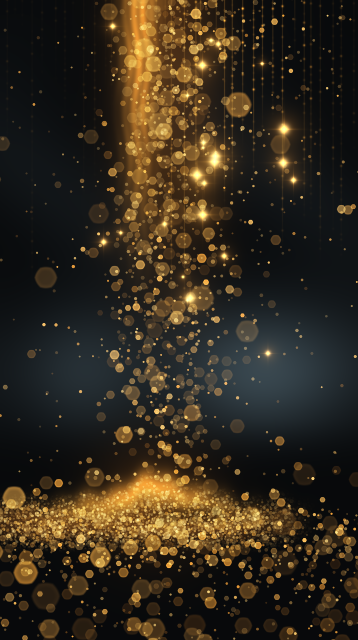
Write a WebGL 2 fragment shader that draws this background.

```glsl
#version 300 es
precision highp float;
// Golden glitter falling through blue haze onto a glowing mound.
// Cellular scatter draws rounded hexagonal bokeh, sparks and grains, weighted
// by density masks; threads, flares and soft light are layered by screening.

uniform vec2 u_resolution;
out vec4 fragColor;

const vec3 NIGHT = vec3(0.03, 0.036, 0.042);
const vec3 HAZE = vec3(0.19, 0.24, 0.265);
const vec3 BRONZE = vec3(0.74, 0.39, 0.09);
const vec3 GOLD = vec3(1.0, 0.64, 0.18);
const vec3 CREAM = vec3(1.0, 0.87, 0.52);
const float COLUMN_X = 0.258;     // centre of the falling stream
const float MOUND_X = 0.245;      // peak of the glitter heap
const float THREAD_GAP = 0.0155;  // spacing of hanging threads
const int FLARES = 8;
const int GLINTS = 16;

vec3 hash(vec2 q) {
  vec3 a = fract(q.xyx * vec3(0.1031, 0.1030, 0.0973));
  a += dot(a, a.yxz + 33.33);
  return fract((a.xxy + a.yzz) * a.zyx);
}

float bell(float x, float centre, float width) {
  float t = (x - centre) / width;
  return exp(-t * t);
}

vec3 screen(vec3 a, vec3 b) {
  return 1.0 - (1.0 - a) * (1.0 - clamp(b, 0.0, 1.0));
}

// Weights: falling column, whole floor, bright floor band, open air.
float density(vec2 c, vec4 weights) {
  float column = bell(c.x, COLUMN_X, 0.07) * smoothstep(0.19, 0.26, c.y) * mix(0.6, 1.1, c.y);
  float ground = smoothstep(0.3, 0.16, c.y);
  float band = bell(c.y, 0.157, 0.045) * mix(0.4, 1.0, bell(c.x, MOUND_X, 0.25));
  float air = 0.3 + bell(c.x, 0.35, 0.11) * smoothstep(0.3, 0.8, c.y);
  return dot(weights, vec4(column, ground, band, air));
}

float hexDistance(vec2 v) {
  v = abs(v);
  return max(v.y, dot(v, vec2(0.866, 0.5)));
}

// Scattered discs; radii in canvas heights, heat shifts bronze toward cream.
vec3 discs(vec2 p, float cell, vec2 radii, vec4 weights, float strength, float heat, float seed) {
  float pixel = 1.0 / u_resolution.y;
  vec3 light = vec3(0.0);
  for (int j = -1; j <= 1; j++) {
    for (int i = -1; i <= 1; i++) {
      vec2 id = floor(p / cell) + vec2(i, j);
      vec3 place = hash(id + seed);
      vec3 look = hash(id + seed + 71.7);
      vec2 centre = (id + 0.5 + 0.9 * (place.xy - 0.5)) * cell;
      float radius = mix(radii.x, radii.y, look.x * look.x);
      vec2 v = p - centre;
      float d = mix(length(v), hexDistance(v), 0.4);
      float edge = max(0.7 * pixel, radius * 0.12);
      float fill = smoothstep(radius + edge, radius - edge, d);
      float rim = 0.78 + 0.22 * smoothstep(0.55, 0.95, d / radius);
      float shine = mix(0.25, 1.0, look.y * look.y) * strength;
      vec3 tint = mix(mix(BRONZE, GOLD, look.y), CREAM, heat * look.z);
      float present = step(place.z, density(centre, weights));
      light = screen(light, tint * fill * rim * shine * present);
    }
  }
  return light;
}

vec3 threads(vec2 p) {
  float id = floor(p.x / THREAD_GAP);
  vec3 h = hash(vec2(id, 9.0));
  float d = abs(p.x - (id + 0.2 + 0.6 * h.x) * THREAD_GAP);
  float hang = smoothstep(0.0, 0.15, p.y - mix(0.5, 0.95, h.y));
  float place = 0.1 + 0.9 * bell(p.x, 0.36, 0.12);
  float gap = mix(0.009, 0.02, h.z);
  float row = floor(p.y / gap);
  vec3 k = hash(vec2(id, row + 31.0));
  float bead = length(vec2(d, p.y - (row + 0.25 + 0.5 * k.x) * gap));
  float glow = 0.2 * bell(d, 0.0, 0.001) + 1.1 * k.y * k.y * bell(bead, 0.0, 0.0019);
  return GOLD * glow * hang * place;
}

vec3 flare(vec2 v, float size) {
  float core = bell(length(v), 0.0, 0.0065 * size);
  float halo = 0.6 * exp(-length(v) / (0.012 * size));
  vec2 a = abs(v) / size;
  float rays = exp(-a.x / 0.009 - a.y / 0.0011) + exp(-a.y / 0.010 - a.x / 0.0011);
  return CREAM * core + GOLD * 0.7 * rays + mix(BRONZE, GOLD, 0.4) * halo;
}

void main() {
  vec2 p = gl_FragCoord.xy / u_resolution.y;

  // Night backdrop with two lobes of blue haze.
  float lobes = bell(p.x, 0.41, 0.13) + 0.5 * bell(p.x, 0.13, 0.09);
  float haze = bell(p.y, 0.42, 0.1) * (0.2 + 0.8 * lobes);
  haze += 0.2 * bell(p.y, 0.72, 0.2) * (0.6 + 0.4 * sin(p.x * 17.0 + 2.0 * sin(p.y * 9.0)));
  vec3 color = NIGHT + HAZE * haze * smoothstep(0.23, 0.35, p.y);

  // Streaked beam and warm halo of the stream.
  float streaks = 0.85 + 0.15 * sin(p.x * 420.0 + 2.0 * sin(p.y * 40.0));
  float beam = bell(p.x, 0.217, 0.024) * smoothstep(0.5, 0.98, p.y) * streaks;
  float halo = bell(p.x, COLUMN_X, 0.075) * smoothstep(0.35, 0.95, p.y);
  color = screen(color, GOLD * 0.78 * beam + BRONZE * 0.35 * halo);

  // Out-of-focus discs, large to small.
  color = screen(color, discs(p, 0.058, vec2(0.011, 0.021), vec4(0.4, 0.8, 0.0, 0.22), 0.65, 0.3, 3.0));
  color = screen(color, discs(p, 0.027, vec2(0.006, 0.013), vec4(1.0, 0.35, 0.5, 0.06), 0.68, 0.3, 17.0));
  color = screen(color, discs(p, 0.019, vec2(0.004, 0.008), vec4(0.8, 0.1, 1.0, 0.03), 0.95, 0.5, 41.0));
  color = screen(color, threads(p));

  // Heap of glitter: uneven warm body, glowing crest and fine grains.
  float ripple = 0.004 * sin(p.x * 61.0) + 0.003 * sin(p.x * 143.0 + 1.0);
  float crest = 0.202 + ripple + 0.034 * bell(p.x, MOUND_X, 0.075);
  float extent = smoothstep(0.5, 0.34, p.x) * smoothstep(-0.1, 0.08, p.x);
  float body = smoothstep(crest + 0.016, crest - 0.012, p.y) * smoothstep(0.145, 0.18, p.y);
  color = screen(color, BRONZE * 0.42 * body * extent);
  float glow = bell(p.y, crest + 0.002, 0.022) * bell(p.x, 0.225, 0.12);
  color = screen(color, GOLD * 0.8 * glow + BRONZE * 0.25 * bell(length(p - vec2(0.24, 0.22)), 0.0, 0.09));
  color *= 1.0 - 0.45 * bell(p.x, 0.3, 0.075) * bell(p.y, 0.196, 0.014);
  float grainArea = extent * smoothstep(crest + 0.028, crest, p.y) * smoothstep(0.135, 0.172, p.y);
  vec4 everywhere = vec4(0.0, 1.2, 0.0, 0.0);
  color = screen(color, grainArea * discs(p, 0.0075, vec2(0.0015, 0.0036), everywhere, 1.1, 0.7, 29.0));
  color = screen(color, grainArea * discs(p, 0.0048, vec2(0.001, 0.0022), everywhere, 1.2, 0.9, 83.0));

  // Sharp sparks in the air and over the floor.
  color = screen(color, discs(p, 0.015, vec2(0.0018, 0.0045), vec4(0.6, 0.1, 0.7, 0.1), 1.25, 0.7, 59.0));
  color = screen(color, discs(p, 0.0095, vec2(0.0012, 0.0024), vec4(0.4, 0.08, 0.5, 0.13), 1.3, 0.8, 97.0));

  // Star flares descend in a swaying cubic path, small glints surround them.
  for (int i = 0; i < FLARES; i++) {
    float n = float(i);
    float sway = 0.075 * sin(2.2 * n - 0.8) - 0.14 * pow(n / 7.0, 8.0);
    vec2 star = vec2(0.37 + sway, 0.747 - 0.0042 * pow(abs(n - 3.3), 3.0) * sign(n - 3.3));
    color = screen(color, flare(p - star, 0.9 + 0.4 * hash(vec2(n, 5.0)).x));
  }
  for (int i = 0; i < GLINTS; i++) {
    vec3 h = hash(vec2(float(i), 47.0));
    vec2 glint = vec2(0.31 + 0.3 * (h.x - 0.5), mix(0.36, 0.99, h.y));
    color = screen(color, flare(p - glint, 0.35 + 0.3 * h.z));
  }
  fragColor = vec4(color, 1.0);
}
```
